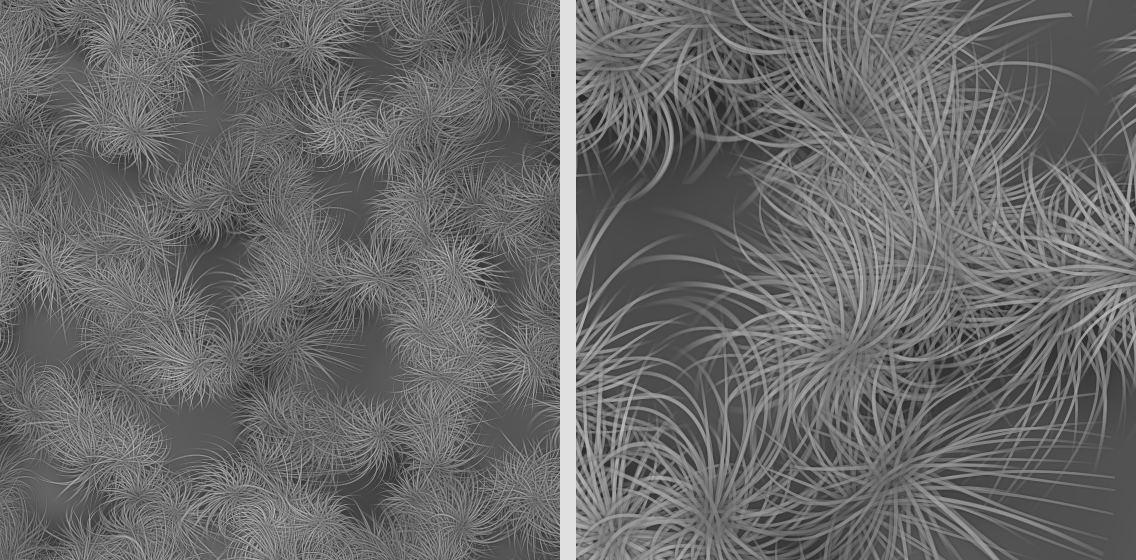
Left: the whole. Right: its middle third, enlarged.
Write a Shadertoy shader that draws this texture.

```glsl
// Grey fur: round tufts of fine curved hairs crowd together and leave bare gaps.
// Tufts sit on a jittered grid, skipped near a staggered lattice of gaps; each
// tuft stacks layers of hairs, drawn as twisted wedges in polar coordinates.

#define TUFT_GRID 15.0     // tuft cells across the canvas
#define TUFT_RADIUS 0.107  // longest hair
#define GAP_GRID 3.9       // bare gaps across the canvas
#define GAP_RADIUS 0.098   // tuft roots stay this far from a gap centre
#define LAYERS 6           // hair layers in a tuft
#define HAIRS 18.0         // hairs in a layer
#define HAIR_WIDTH 0.00125 // half width of a hair
#define CURL 1.1           // twist of a tuft
#define BEND 0.026         // sideways sweep of a tuft
#define SKIN_TONE 0.332
#define HAIR_TONE 0.655
#define SHADOW_TONE 0.16

const float TAU = 6.2831853;

vec3 hash3(vec3 p) {
    p = fract(p * vec3(0.1031, 0.1030, 0.0973));
    p += dot(p, p.yxz + 33.33);
    return fract((p.xxy + p.yxx) * p.zyx);
}

float valueNoise(vec2 p) {
    vec2 i = floor(p), f = fract(p);
    f = f * f * (3.0 - 2.0 * f);
    float a = hash3(vec3(i, 7.0)).x;
    float b = hash3(vec3(i + vec2(1, 0), 7.0)).x;
    float c = hash3(vec3(i + vec2(0, 1), 7.0)).x;
    float d = hash3(vec3(i + vec2(1, 1), 7.0)).x;
    return mix(mix(a, b, f.x), mix(c, d, f.x), f.y);
}

// True when a root lies inside one of the bare gaps
bool inGap(vec2 root) {
    vec2 q = root * GAP_GRID;
    float column = floor(q.x);
    for (int i = -1; i <= 1; i++) {
        float x = column + float(i);
        float stagger = 0.5 * mod(x, 2.0);
        float row = floor(q.y - stagger);
        for (int j = -1; j <= 1; j++) {
            vec2 cell = vec2(x, row + float(j));
            vec3 h = hash3(vec3(cell + 50.0, 3.0));
            vec2 centre = cell + vec2(0.0, stagger) + 0.38 + 0.24 * h.xy;
            float radius = GAP_RADIUS * mix(0.85, 1.12, h.z);
            if (length(q - centre) < radius * GAP_GRID) return true;
        }
    }
    return false;
}

// Paints one layer of hairs over the tone below it
float hairLayer(float tone, vec2 q, vec2 tuft, float layer, float curl, float light, float pixel) {
    vec3 h = hash3(vec3(tuft + 80.0, layer + 11.0));
    q -= (h.xy - 0.5) * 0.036;
    float r = length(q);
    float t = r / TUFT_RADIUS;
    if (t > 1.0) return tone;

    // Untwist the angle so that every hair stays inside its own wedge
    float twist = curl + (h.z - 0.5) * 1.4;
    float angle = atan(q.y, q.x + 1e-6) - twist * t * t;
    angle += 0.2 * t * sin(2.0 * angle + TAU * h.x);
    float wedge = (angle / TAU + h.y) * HAIRS;
    float index = mod(floor(wedge), HAIRS);
    vec3 k = hash3(vec3(tuft * 3.0 + 120.0, layer * 31.0 + index));

    float middle = 0.5 + (k.x - 0.5) * 0.45 + (k.y - 0.5) * 0.4 * t;
    float slope = 2.0 * twist * t * t;
    float dist = abs(fract(wedge) - middle) * TAU / HAIRS * r / sqrt(1.0 + slope * slope);

    // Fade at root and tip, with a dark soft edge below the hair
    float along = t / mix(0.55, 1.0, k.z);
    float fade = (1.0 - smoothstep(0.6, 1.0, along)) * smoothstep(0.0, 0.16, t);
    float width = HAIR_WIDTH * mix(1.0, 0.6, min(along, 1.0));
    float line = clamp((width - dist) / (pixel * 1.1) + 0.5, 0.0, 1.0);
    float shade = 1.0 - smoothstep(0.0, width * 2.7 + pixel, dist);
    tone = mix(tone, SHADOW_TONE, 0.29 * shade * fade);

    float depth = layer / float(LAYERS - 1);
    float hair = HAIR_TONE + light + 0.08 * (depth - 0.5) + 0.16 * (k.y - 0.5);
    hair *= mix(0.72, 1.0, smoothstep(0.0, 0.32, t));
    return mix(tone, hair, 0.72 * line * fade);
}

void mainImage(out vec4 fragColor, in vec2 fragCoord) {
    vec2 p = fragCoord / iResolution.y;
    float pixel = 1.0 / iResolution.y;

    // Smooth bare skin
    float tone = SKIN_TONE + 0.13 * (valueNoise(p * 8.0 + 20.0) - 0.5);
    float murk = smoothstep(0.3, 0.85, valueNoise(p * 13.0 + 70.0));

    // Tufts, always painted in the same order
    vec2 base = floor(p * TUFT_GRID);
    for (int j = 2; j >= -2; j--) {
        for (int i = -2; i <= 2; i++) {
            vec2 tuft = base + vec2(i, j);
            vec3 h = hash3(vec3(tuft + 40.0, 1.0));
            vec2 root = (tuft + 0.1 + 0.8 * h.xy) / TUFT_GRID;
            vec2 q = p - root;
            float t = length(q) / TUFT_RADIUS;
            if (t > 1.3 || inGap(root)) continue;

            // Patchy shade below the tuft, then its swept and curled hairs
            tone *= 1.0 - (0.04 + 0.2 * murk) * (1.0 - smoothstep(0.2, 1.05, t));
            vec3 g = hash3(vec3(tuft + 60.0, 2.0));
            q -= BEND * t * t * vec2(cos(TAU * g.x), sin(TAU * g.x));
            float curl = CURL * (2.0 * g.y - 1.0);
            float light = 0.13 * (g.z - 0.5) + 0.20 * (valueNoise(root * 6.0 + 90.0) - 0.5);
            for (int n = 0; n < LAYERS; n++)
                tone = hairLayer(tone, q, tuft, float(n), curl, light, pixel);
        }
    }
    fragColor = vec4(vec3(tone), 1.0);
}
```
